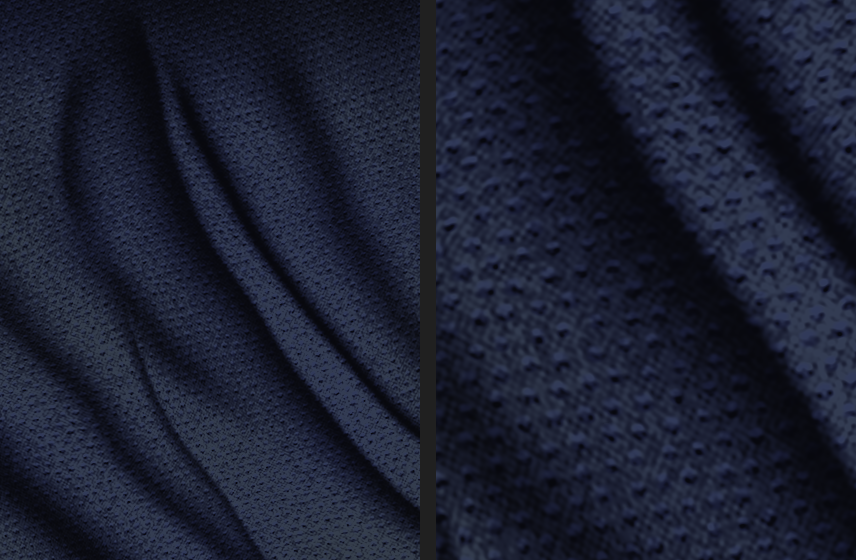
Left, the full canvas; right, a detail of the centre.
A Shadertoy shader for this texture:

```glsl
// Draped navy seersucker cloth: diagonal folds, puckered dimples and a fine weave.

const vec3 SHADOW = vec3(0.030, 0.031, 0.046);
const vec3 NAVY = vec3(0.098, 0.108, 0.172);
const vec3 SHEEN = vec3(0.215, 0.240, 0.300);
const vec3 BLUE_TINT = vec3(0.90, 0.95, 1.18);
const vec3 GREY_TINT = vec3(0.97, 1.02, 0.98);

const vec2 BEND = vec2(0.05, 0.55);            // slope and curvature of all folds
const float FOLD_WOBBLE = 0.035;
const float BASE_LIGHT = 0.82;
const vec2 DIMPLE_CELL = vec2(0.0195, 0.0150); // spacing, in canvas heights
const float CLOTH_ANGLE = 0.30;
const float DIMPLE_DEPTH = 0.50;
const float WEAVE_FREQ = 900.0;
const float WEAVE_DEPTH = 0.20;
const float GRAIN_FREQ = 300.0;
const float GRAIN_DEPTH = 0.85;

// Each fold: position, lean, shadow width to its left, shadow width to its right.
const int FOLD_COUNT = 8;
const vec4 FOLDS[FOLD_COUNT] = vec4[](
    vec4(0.244, 0.00, 0.075, 0.014), vec4(0.345, 0.16, 0.020, 0.030),
    vec4(0.050, -0.35, 0.020, 0.006), vec4(-0.17, -0.02, 0.035, 0.060),
    vec4(0.010, -0.30, 0.020, 0.050), vec4(0.050, 0.10, 0.050, 0.040),
    vec4(0.520, 0.05, 0.060, 0.050), vec4(-0.42, 0.00, 0.070, 0.080));
// Where each fold starts and ends, measured down the canvas, and its strength.
const vec3 SPANS[FOLD_COUNT] = vec3[](
    vec3(0.02, 1.2, 0.92), vec3(0.12, 1.2, 0.97),
    vec3(0.57, 1.2, 0.75), vec3(0.45, 1.2, 0.78),
    vec3(0.10, 0.42, 0.80), vec3(0.44, 0.72, 0.75),
    vec3(0.08, 1.2, 0.75), vec3(0.72, 1.2, 0.85));

float hash(vec2 p) {
    vec3 q = fract(vec3(p.xyx) * 0.1031);
    q += dot(q, q.yzx + 33.33);
    return fract((q.x + q.y) * q.z);
}

float noise(vec2 p) {
    vec2 i = floor(p), f = fract(p);
    f = f * f * (3.0 - 2.0 * f);
    return mix(mix(hash(i), hash(i + vec2(1, 0)), f.x),
               mix(hash(i + vec2(0, 1)), hash(i + vec2(1, 1)), f.x), f.y);
}

// Broad light on the draped cloth, darkened by every fold.
float foldLight(vec2 p) {
    float t = 1.0 - p.y;
    float across = p.x - BEND.x * t - BEND.y * t * t;
    across += FOLD_WOBBLE * (noise(p * 7.0 + 3.0) - 0.5);
    float light = BASE_LIGHT + 0.5 * (noise(vec2(across * 9.0, t * 3.0) + 20.0) - 0.5);
    for (int i = 0; i < FOLD_COUNT; i++) {
        vec4 fold = FOLDS[i];
        vec3 span = SPANS[i];
        float d = across - fold.x - fold.y * (t - 0.5);
        float w = d < 0.0 ? fold.z : fold.w;
        float reach = smoothstep(span.x - 0.08, span.x + 0.08, t)
                    * (1.0 - smoothstep(span.y - 0.08, span.y + 0.08, t));
        light *= 1.0 - span.z * reach * exp(-d * d / (w * w));
    }
    return light * mix(0.25, 1.0, smoothstep(-0.02, 0.26, t));
}

// Staggered puckers: x is the dark hollow, y the lit lip above it.
vec2 dimples(vec2 q) {
    vec2 g = q / DIMPLE_CELL;
    g.x += 0.5 * mod(floor(g.y), 2.0);
    vec2 id = floor(g);
    vec2 jitter = vec2(hash(id), hash(id + 57.0)) - 0.5;
    vec2 e = (fract(g) - 0.5 - 0.22 * jitter) / vec2(0.30, 0.24);
    float size = 0.8 + 0.4 * hash(id + 11.0);
    float hollow = 1.0 - smoothstep(0.35, 1.15, length(e + vec2(0.0, 0.35)) / size);
    float lip = 1.0 - smoothstep(0.30, 1.10, length(e - vec2(0.1, 0.65)) / size);
    return vec2(hollow, lip);
}

void mainImage(out vec4 fragColor, in vec2 fragCoord) {
    vec2 p = fragCoord / iResolution.y;
    float light = foldLight(p);

    // Cloth coordinates, pulled along with the drape
    float c = cos(CLOTH_ANGLE), s = sin(CLOTH_ANGLE);
    vec2 q = mat2(c, -s, s, c) * p;
    q += 0.05 * vec2(noise(p * 4.0), noise(p * 4.0 + 31.0));

    // Surface relief: puckers, threads and loose sparkle
    vec2 pucker = dimples(q);
    float weave = sin(q.x * WEAVE_FREQ) * sin(q.y * WEAVE_FREQ);
    float grain = noise(q * GRAIN_FREQ) - 0.5;
    float relief = 1.0 + DIMPLE_DEPTH * (0.8 * pucker.y - 1.1 * pucker.x)
                 + WEAVE_DEPTH * weave + GRAIN_DEPTH * grain;
    float tone = max(0.0, (0.025 + light) * relief);
    tone += 0.10 * pucker.y * smoothstep(0.02, 0.25, light);

    // Shadow to navy to silvery sheen
    vec3 color = mix(SHADOW, NAVY, smoothstep(0.0, 0.48, tone));
    color = mix(color, SHEEN, smoothstep(0.32, 1.15, tone));
    float blueness = 0.65 * noise(p * 5.0 + 9.0) + 0.5 * max(pucker.x, pucker.y);
    color *= mix(GREY_TINT, BLUE_TINT, clamp(blueness, 0.0, 1.0));

    fragColor = vec4(color, 1.0);
}
```
